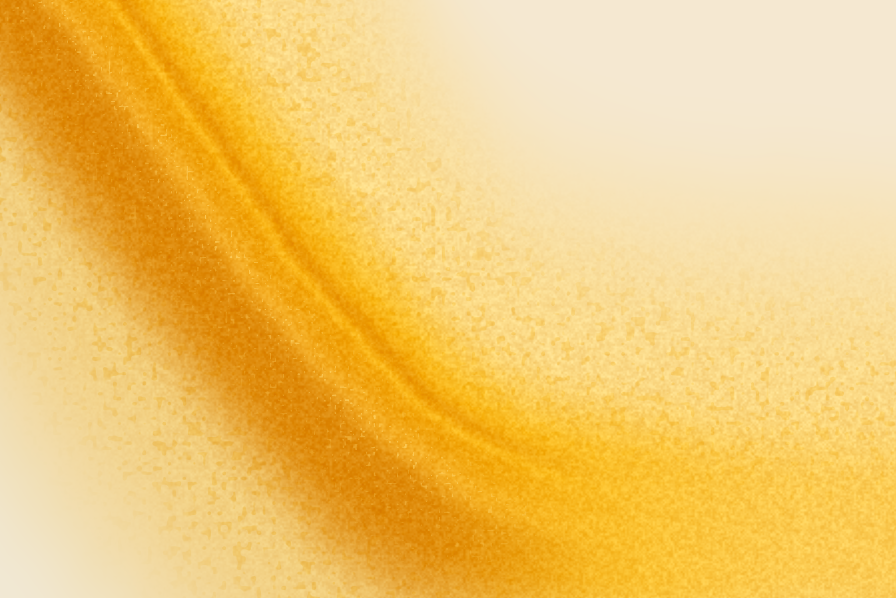
This background is drawn by a Shadertoy shader. Its source:

```glsl
// A soft, curved sweep of glittering gold powder over a warm cream backdrop.

float hash(vec2 p) {
    vec3 q = fract(p.xyx * vec3(0.1031, 0.1030, 0.0973));
    q += dot(q, q.yzx + 33.33);
    return fract((q.x + q.y) * q.z);
}

float noise(vec2 p) {
    vec2 cell = floor(p), f = fract(p);
    f = f * f * (3.0 - 2.0 * f);
    return mix(mix(hash(cell), hash(cell + vec2(1, 0)), f.x),
               mix(hash(cell + vec2(0, 1)), hash(cell + vec2(1, 1)), f.x), f.y);
}

float fbm(vec2 p) {
    float sum = 0.0, weight = 0.5;
    for (int i = 0; i < 4; i++) {
        sum += weight * noise(p);
        p = mat2(1.6, 1.2, -1.2, 1.6) * p + 7.3;
        weight *= 0.5;
    }
    return sum / 0.9375;
}

// Approximate signed distance to the crease; positive toward the upper right
float creaseDistance(vec2 p) {
    float u = p.x - 0.735;
    float r = sqrt(u * u + 0.0625);
    float slope = 0.775 * (u / r - 1.0);
    return (p.y - 0.11 - 0.775 * (r - u)) / sqrt(1.0 + slope * slope);
}

float ridge(float d, float center, float width) {
    float t = (d - center) / width;
    return exp(-t * t);
}

void mainImage(out vec4 fragColor, in vec2 fragCoord) {
    vec2 p = fragCoord / iResolution.y;
    float cloud = fbm(p * 9.0) - 0.5;
    float d = creaseDistance(p) + 0.025 * cloud;
    float tail = smoothstep(0.65, 1.1, p.x);
    float farTail = smoothstep(0.8, 1.45, p.x);

    // Halo above the sweep, fading to cream
    vec3 gold = mix(vec3(0.98, 0.74, 0.12), vec3(0.985, 0.80, 0.33), farTail);
    vec3 above = mix(vec3(0.985, 0.85, 0.51), vec3(0.96, 0.91, 0.82), smoothstep(0.12, 0.70, d));
    above = mix(gold, above, smoothstep(0.03, 0.19, d));

    // Body: amber folds and a darker honey flank
    vec3 amber = mix(vec3(0.95, 0.65, 0.04), gold, tail);
    vec3 honey = mix(vec3(0.87, 0.54, 0.04), gold, tail);
    vec3 body = mix(honey, amber, smoothstep(-0.13, 0.0, d));
    vec3 color = mix(body, above, smoothstep(0.01, 0.08, d));

    // Shaded lower edge dissolving into the pale corner
    vec3 below = mix(vec3(0.945, 0.91, 0.83), vec3(0.95, 0.81, 0.49), smoothstep(-0.72, -0.28, d));
    below = mix(below, vec3(0.98, 0.83, 0.45), tail);
    color = mix(below, color, smoothstep(-0.32, -0.16, d - 0.08 * farTail));

    // Lit folds along the crease
    float front = 1.0 - tail;
    color += vec3(0.05, 0.09, 0.10) * front * ridge(d, -0.075, 0.025);
    color += vec3(0.03, 0.07, 0.07) * front * ridge(d, -0.005, 0.008);
    color -= vec3(0.03, 0.05, 0.02) * front * ridge(d, 0.018, 0.012);

    // Powder grain, strongest near the sweep
    float dust = smoothstep(-0.55, -0.15, d) * (1.0 - smoothstep(0.1, 0.55, d));
    float grain = noise(p * 300.0) + noise(p * 170.0 + 40.0) - 1.0;
    color += vec3(0.03, 0.07, 0.10) * grain * dust;

    // Amber flecks scattered through the halos
    float halo = ridge(d, 0.2, 0.16) + ridge(d, -0.32, 0.12);
    float fleck = smoothstep(0.62, 0.85, noise(p * 120.0 + 11.0));
    color -= vec3(0.01, 0.05, 0.13) * fleck * halo;

    // Bright glitter concentrated on the lit fold
    float glitter = smoothstep(0.78, 0.97, noise(p * 230.0 + 5.0));
    float shine = front * (0.35 * ridge(d, -0.1, 0.11) + 0.35 * ridge(d, -0.075, 0.03));
    color = mix(color, vec3(1.0, 0.84, 0.42), glitter * shine);

    fragColor = vec4(clamp(color, 0.0, 1.0), 1.0);
}
```
